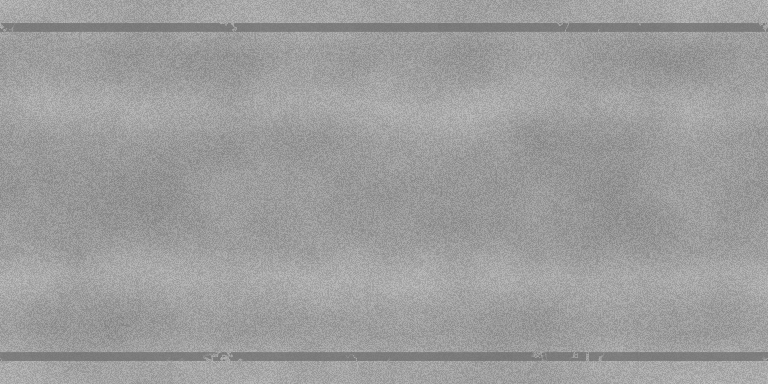
Reproduce this texture procedurally as a WebGL 1 fragment shader.

```glsl
precision highp float;
// Grey asphalt roughness map: two smoother painted edge lines, two pale
// wheel tracks, cloudy stains and fine grain. Stains are tiling value-noise
// octaves; chips in the paint are thin noise contours inside worn zones.
uniform vec2 u_resolution;

const float LINE_OFFSET = 0.4285;
const float LINE_HALF_WIDTH = 0.0113;
const float TRACK_OFFSET = 0.222;
const vec2 GRAIN_CELLS = vec2(768.0, 384.0);

float hash(vec2 p) {
  vec3 q = fract(vec3(p.xyx) * 0.1031);
  q += dot(q, q.yzx + 33.33);
  return fract((q.x + q.y) * q.z);
}

// Value noise that repeats after the given number of cells.
float tiledNoise(vec2 uv, vec2 cells, float seed) {
  vec2 p = uv * cells;
  vec2 i = floor(p);
  vec2 f = fract(p);
  f = f * f * (3.0 - 2.0 * f);
  vec2 a = mod(i, cells);
  vec2 b = mod(i + 1.0, cells);
  float low = mix(hash(a + seed), hash(vec2(b.x, a.y) + seed), f.x);
  float high = mix(hash(vec2(a.x, b.y) + seed), hash(b + seed), f.x);
  return mix(low, high, f.y);
}

float clouds(vec2 uv, vec2 cells, float seed) {
  float sum = 0.0;
  float weight = 0.5;
  for (int octave = 0; octave < 5; octave++) {
    sum += weight * (tiledNoise(uv, cells, seed) - 0.5);
    cells *= 2.0;
    seed += 17.0;
    weight *= 0.55;
  }
  return sum;
}

float bump(float x, float center, float width) {
  float d = (x - center) / width;
  return exp(-d * d);
}

// Broad tone across the road, mirrored about its centre line.
float roadTone(float offset) {
  float tone = 0.596 + 0.064 * bump(offset, TRACK_OFFSET, 0.072);
  return tone + 0.048 * smoothstep(0.35, 0.45, offset);
}

float paintMask(float offset, float edge) {
  float d = abs(offset - LINE_OFFSET) - LINE_HALF_WIDTH;
  return 1.0 - smoothstep(-edge, edge, d);
}

// Thin cracks, concentrated in two worn zones shared by both lines.
float paintChips(vec2 uv) {
  float worn = bump(uv.x, 0.302, 0.022) + bump(uv.x, 0.765, 0.03);
  float patches = tiledNoise(uv, vec2(30.0, 16.0), 61.0);
  float contour = abs(clouds(uv, vec2(48.0, 24.0), 83.0));
  float crack = 1.0 - smoothstep(0.015, 0.04, contour);
  return crack * smoothstep(0.72, 0.92, patches + 0.42 * worn);
}

float grain(vec2 uv) {
  float fine = hash(floor(uv * GRAIN_CELLS) + 7.0) - 0.5;
  float coarse = tiledNoise(uv, GRAIN_CELLS * 0.5, 29.0) - 0.5;
  return 0.115 * fine + 0.025 * coarse;
}

void main() {
  vec2 uv = gl_FragCoord.xy / u_resolution;
  float offset = abs(uv.y - 0.5);
  float edge = 0.5 / u_resolution.y;

  // Worn asphalt with soft stains.
  float stain = clouds(uv, vec2(10.0, 6.0), 5.0);
  float asphalt = roadTone(offset) + 0.105 * stain;

  // Painted lines are darker and less grainy; chips reveal the road.
  float chips = paintChips(uv);
  float paint = paintMask(offset, edge) * (1.0 - chips);
  float speckle = grain(uv);
  float painted = 0.485 + 0.04 * stain + 0.3 * speckle;
  float value = mix(asphalt + speckle, painted, paint);

  gl_FragColor = vec4(vec3(value), 1.0);
}
```
